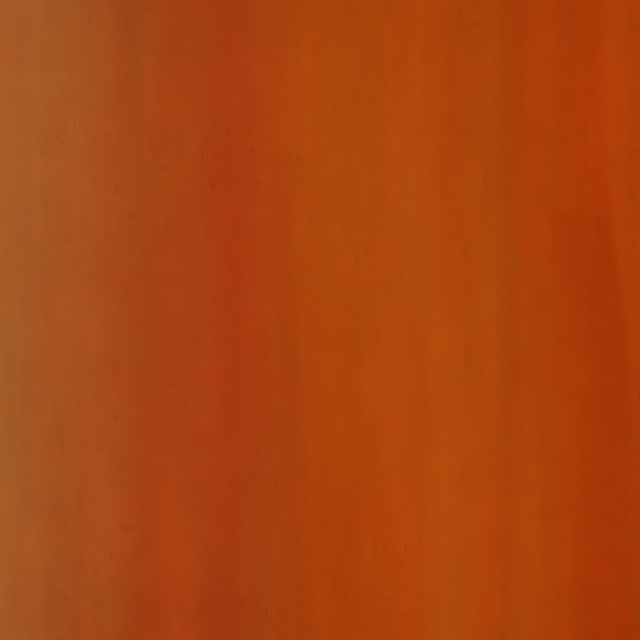
Give the GLSL for this texture, as a three.js fragment shader.

```glsl
// Smooth reddish-orange wood: a broad tan-to-red gradient across the plank,
// soft vertical streaks from stretched noise, a dark red tongue at the right
// and a faint fine mottle with sparse pores.
#define STREAK_GAIN 0.055
#define HUE_GAIN 0.034
#define MOTTLE_GAIN 0.022
#define GRAIN_GAIN 0.016
#define PORE_GAIN 0.05
#define WARP 0.022

varying vec2 vUv;

const vec3 TAN = vec3(0.640, 0.345, 0.150);
const vec3 BROWN = vec3(0.640, 0.305, 0.115);
const vec3 RUST = vec3(0.655, 0.245, 0.072);
const vec3 ORANGE = vec3(0.680, 0.268, 0.045);
const vec3 RED = vec3(0.655, 0.215, 0.030);

float hash(vec2 p) {
  vec3 q = fract(vec3(p.xyx) * 0.1031);
  q += dot(q, q.yzx + 33.33);
  return fract((q.x + q.y) * q.z);
}

// Value noise from 0 to 1
float noise(vec2 p) {
  vec2 cell = floor(p);
  vec2 f = fract(p);
  f = f * f * (3.0 - 2.0 * f);
  float low = mix(hash(cell), hash(cell + vec2(1.0, 0.0)), f.x);
  float high = mix(hash(cell + vec2(0.0, 1.0)), hash(cell + 1.0), f.x);
  return mix(low, high, f.y);
}

// Layered noise, centred on zero
float fbm(vec2 p) {
  float sum = 0.0;
  float amp = 0.5;
  for (int i = 0; i < 4; i++) {
    sum += amp * (noise(p) - 0.5);
    p = p * 2.03 + 17.7;
    amp *= 0.5;
  }
  return sum;
}

// Broad colour change from left to right
vec3 plankColour(float x) {
  vec3 c = mix(TAN, BROWN, smoothstep(0.0, 0.17, x));
  c = mix(c, RUST, smoothstep(0.13, 0.27, x));
  c = mix(c, ORANGE, smoothstep(0.35, 0.52, x));
  return mix(c, RED, 0.7 * smoothstep(0.76, 0.93, x));
}

void main() {
  vec2 uv = vUv;

  // Grain lines bend gently along their length
  float bend = WARP * (noise(vec2(uv.x * 2.0, uv.y * 2.5) + 5.0) - 0.5);
  float x = uv.x + bend;
  float edgeShift = 0.05 * (uv.y - 0.5) * (1.0 - smoothstep(0.2, 0.4, uv.x));
  vec3 colour = plankColour(x - edgeShift);

  // Wide and narrow vertical streaks
  float wide = noise(vec2(x * 14.0, uv.y * 1.1) + 3.0) - 0.5;
  float narrow = fbm(vec2(x * 34.0, uv.y * 2.2) + 40.0);
  float streak = wide * 0.75 + narrow * 0.9;
  colour *= 1.0 + STREAK_GAIN * streak * 1.6;

  // Streaks that lean to red or to yellow
  float hue = noise(vec2(x * 17.0, uv.y * 1.4) + 71.0) - 0.5
            + fbm(vec2(x * 9.0, uv.y * 2.0) + 90.0);
  colour += HUE_GAIN * hue * vec3(-0.15, 1.0, 0.35);

  // Dark red tongue, crisp on its right side
  float rim = 0.985 - 0.045 * smoothstep(0.35, 0.8, uv.y) + 0.4 * bend;
  float tongue = smoothstep(rim - 0.12, rim - 0.04, uv.x)
               * (1.0 - smoothstep(rim - 0.006, rim + 0.006, uv.x))
               * (1.0 - smoothstep(0.58, 0.76, uv.y));
  colour = mix(colour, vec3(0.645, 0.190, 0.020), 0.6 * tongue);
  float glow = smoothstep(rim, rim + 0.012, uv.x) * smoothstep(0.2, 0.6, uv.y);
  colour += 0.5 * glow * vec3(0.025, 0.035, 0.010);

  // Soft blotches and fine grain
  float mottle = fbm(uv * vec2(26.0, 19.0) + 12.0);
  float grain = fbm(uv * vec2(95.0, 75.0) + 55.0);
  colour *= 1.0 + MOTTLE_GAIN * mottle * 2.0 + GRAIN_GAIN * grain * 2.0;
  float tint = fbm(uv * vec2(40.0, 32.0) + 150.0);
  colour += 0.018 * tint * vec3(0.0, 1.0, 0.9);

  // Sparse dark pores
  float pore = smoothstep(0.80, 0.96, noise(uv * vec2(120.0, 80.0) + 200.0))
             * smoothstep(0.5, 0.8, noise(uv * vec2(11.0, 8.0) + 31.0));
  colour *= 1.0 - PORE_GAIN * pore;

  // Slight shade at the top and bottom ends
  float ends = smoothstep(0.35, 0.5, abs(uv.y - 0.5));
  colour *= 1.0 - 0.025 * ends;

  gl_FragColor = vec4(clamp(colour, 0.0, 1.0), 1.0);
}
```
